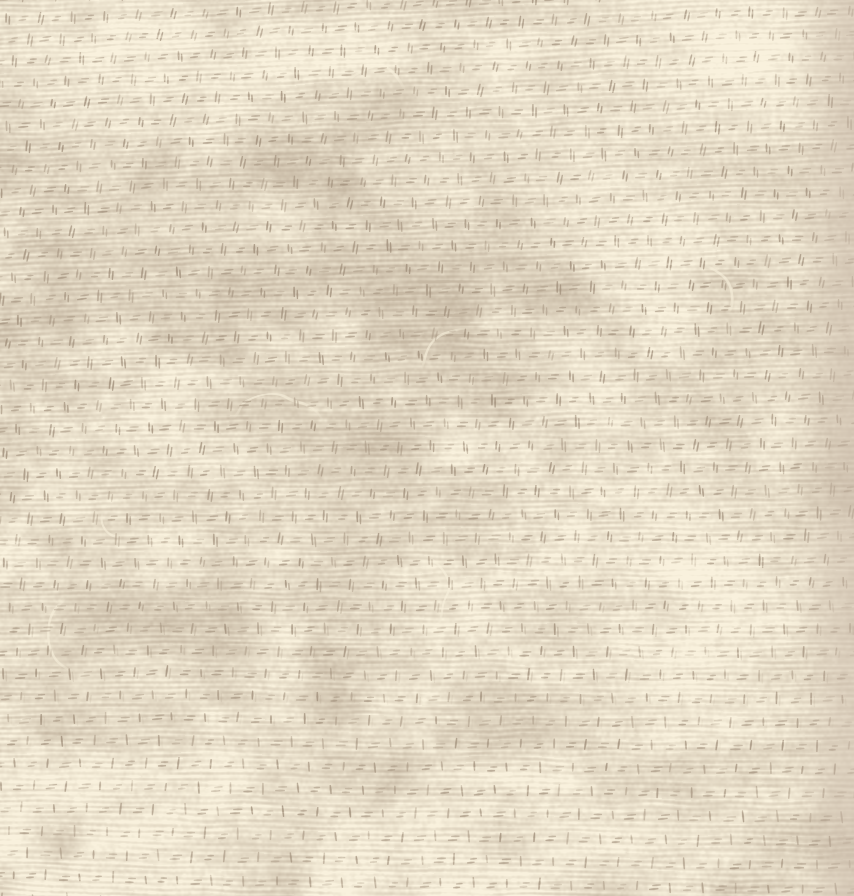
Write a Shadertoy shader that draws this texture.

```glsl
// Worn cream cloth: fine horizontal ribs with obliquely stepped rows of small stitches.
const float TAU = 6.2831853;
const float COLUMNS = 26.0;
const float ROWS = 39.7;
const float RIBS_PER_ROW = 4.0;
const float ROW_STEP = 0.405; // sideways shift per row, in cells

const vec3 SHADE = vec3(0.775, 0.72, 0.64);
const vec3 CREAM = vec3(0.975, 0.945, 0.865);
const vec3 THREAD = vec3(0.61, 0.54, 0.46);
const vec3 EDGE_TINT = vec3(0.80, 0.74, 0.675);

float hash(vec2 p) {
    vec3 q = fract(vec3(p.xyx) * 0.1031);
    q += dot(q, q.yzx + 33.33);
    return fract((q.x + q.y) * q.z);
}

float noise(vec2 p) {
    vec2 i = floor(p), f = fract(p);
    f = f * f * (3.0 - 2.0 * f);
    return mix(mix(hash(i), hash(i + vec2(1, 0)), f.x),
               mix(hash(i + vec2(0, 1)), hash(i + vec2(1, 1)), f.x), f.y);
}

float fbm(vec2 p) {
    float sum = 0.0, amp = 0.5;
    for (int i = 0; i < 5; i++) {
        sum += amp * noise(p);
        p = mat2(1.6, 1.2, -1.2, 1.6) * p + 7.3;
        amp *= 0.5;
    }
    return sum;
}

// Soft round patch with a ragged outline
float patchMask(vec2 p, vec2 center, float radius, float ragged) {
    float d = length(p - center) / radius + (ragged - 0.5) * 2.2;
    return 1.0 - smoothstep(0.1, 1.3, d);
}

// Tapered stroke along dir, centred at the origin of p
float stroke(vec2 p, vec2 dir, float halfLength, float halfWidth, float aa) {
    dir = normalize(dir);
    float along = dot(p, dir);
    float d = length(p - dir * clamp(along, -halfLength, halfLength));
    float taper = 1.0 - 0.35 * abs(along) / halfLength;
    return 1.0 - smoothstep(-0.5 * aa, 0.5 * aa, d - halfWidth * max(taper, 0.4));
}

// Rows of stitches: upright pairs alternating with flat pairs
float stitches(vec2 p, float cellWidth, float height, float aa) {
    float row = floor(p.y);
    float x = p.x / cellWidth - ROW_STEP * row + 0.05 * hash(vec2(row, 3.0));
    float ink = 0.0;
    for (int k = 0; k < 2; k++) {
        float flatPair = float(k);
        float cx = x - 0.5 * flatPair;
        vec2 id = vec2(floor(cx) + 71.0 * flatPair, row + 90.0);
        vec2 q = vec2((fract(cx) - 0.5) * cellWidth, fract(p.y) - 0.5);
        q -= 0.1 * (vec2(hash(id), hash(id + 19.0)) - 0.5);
        float lean = (hash(id + 41.0) - 0.5) * 0.3;
        vec2 upright = vec2(lean + 0.12 * height, 1.0);
        vec2 dir = mix(upright, vec2(1.0, 0.06 + 0.4 * lean), flatPair);
        vec2 gap = mix(vec2(0.07, -0.06), vec2(0.06, 0.08), flatPair);
        float len = mix(0.19, 0.16, flatPair) * (0.75 + 0.5 * hash(id + 5.0));
        float second = mix(smoothstep(0.1, 0.5, height), 0.85, flatPair);
        float a = stroke(q + gap, dir, len, 0.045, aa);
        float b = stroke(q - gap, dir, len * 0.9, 0.04, aa) * second;
        float strength = mix(0.9, 0.75, flatPair) * (0.5 + 0.5 * hash(id + 11.0));
        ink = max(ink, max(a, b) * strength);
    }
    return ink;
}

// Loose pale fibres: scattered short arcs
float fibres(vec2 p, float aa) {
    float sum = 0.0;
    for (int i = 0; i < 7; i++) {
        float s = float(i);
        vec2 center = vec2(hash(vec2(s, 1.7)), hash(vec2(s, 8.3))) * vec2(0.75, 0.7) + vec2(0.1, 0.25);
        float radius = mix(0.02, 0.06, hash(vec2(s, 4.1)));
        vec2 q = p - center;
        float turn = abs(fract(atan(q.y, q.x) / TAU + hash(vec2(s, 6.9))) - 0.5);
        float d = abs(length(q) - radius - 0.012 * (noise(p * 40.0) - 0.5));
        sum += (1.0 - smoothstep(0.0006, 0.001 + aa, d)) * (1.0 - smoothstep(0.08, 0.18, turn));
    }
    return min(sum, 1.0);
}

void mainImage(out vec4 fragColor, in vec2 fragCoord) {
    vec2 uv = fragCoord / iResolution.xy;
    float aspect = iResolution.x / iResolution.y;
    vec2 p = vec2(uv.x * aspect, uv.y);
    float pixel = 1.0 / iResolution.y;

    // Rows fan out: rising to the right at the top, level lower down, wider near the bottom
    float fan = 0.055 * (p.y - 0.3) * (p.x - 0.5);
    float spread = 0.04 * p.y * (p.y - 1.0);
    float sag = 0.004 * (noise(p * 5.0) - 0.5);
    vec2 cloth = vec2(p.x, p.y - fan + spread + sag) * ROWS;

    // Broad stains and bleached patches
    float ragged = fbm(p * 16.0);
    float tone = 0.62 + 0.50 * (fbm(p * 4.0 + 2.0) - 0.48) + 0.80 * (ragged - 0.48);
    tone -= 0.15 * patchMask(p, vec2(0.35, 0.42), 0.40, ragged);
    tone += 0.24 * patchMask(p, vec2(0.84, 0.95), 0.13, ragged);
    tone += 0.26 * patchMask(p, vec2(0.77, 0.31), 0.13, ragged);
    tone += 0.22 * patchMask(p, vec2(0.52, 0.80), 0.08, ragged);
    tone += 0.14 * patchMask(p, vec2(0.04, 0.08), 0.22, ragged);

    // Slubby ribs, broken along their length, and fine grain
    float rib = cloth.y * RIBS_PER_ROW + 0.5 * (noise(vec2(p.x * 22.0, cloth.y * 1.5)) - 0.5);
    float wear = noise(vec2(p.x * 34.0, floor(rib) * 3.7));
    tone += 0.20 * cos(TAU * rib) * (0.2 + 1.1 * wear);
    tone += 0.24 * (noise(vec2(p.x * 16.0, rib * 0.8 + 40.0)) - 0.5);
    tone += 0.22 * (noise(vec2(p.x * 190.0, rib)) - 0.5);
    tone += 0.14 * (noise(p * 330.0) - 0.5);

    vec3 color = mix(SHADE, CREAM, clamp(tone, 0.0, 1.0));
    color = mix(color, CREAM, 0.6 * fibres(p, pixel));

    // Stitches fade where the cloth is bleached
    float ink = stitches(cloth, ROWS * aspect / COLUMNS, uv.y, 1.5 * ROWS * pixel);
    color = mix(color, THREAD, ink * (0.85 - 0.4 * smoothstep(0.75, 1.2, tone)));

    // Shaded right border
    float border = smoothstep(0.92, 1.0, uv.x + 0.02 * (ragged - 0.5));
    color = mix(color, EDGE_TINT, 0.55 * border);
    fragColor = vec4(color, 1.0);
}
```
